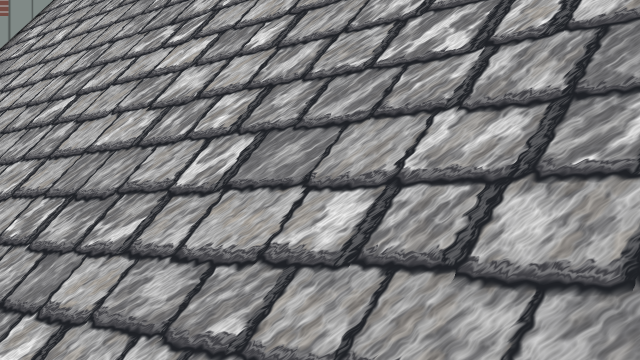
Give the GLSL for this texture, as a WebGL 2 fragment shader.

```glsl
#version 300 es
precision highp float;

uniform vec2 u_resolution;
out vec4 fragColor;

const vec3 SHADOW = vec3(0.12, 0.13, 0.15);
const vec3 EDGE = vec3(0.25, 0.25, 0.27);
const vec3 EDGE_LIT = vec3(0.49, 0.49, 0.50);
const vec3 STONE_DARK = vec3(0.41, 0.41, 0.42);
const vec3 STONE = vec3(0.67, 0.67, 0.67);
const vec3 PALE = vec3(0.87, 0.87, 0.87);
const vec3 WARM = vec3(0.62, 0.58, 0.53);
const vec3 LEAD = vec3(0.50, 0.54, 0.53);
const vec3 BRICK = vec3(0.46, 0.30, 0.27);

// Vanishing points of the courses and of the slate sides
const vec2 COURSE_VP = vec2(-1.273, 0.398);
const vec2 SIDE_VP = vec2(3.171, 3.590);

struct Slate {
    vec2 id;
    float x, width, y;
};

float hash(vec2 p) {
    return fract(sin(dot(p, vec2(127.1, 311.7))) * 43758.5);
}

// Cellular noise: distance to the nearest scattered point
float cells(vec2 p) {
    vec2 base = floor(p);
    float nearest = 4.0;
    for (int j = -1; j <= 1; j++)
    for (int i = -1; i <= 1; i++) {
        vec2 cell = base + vec2(i, j);
        vec2 d = cell + vec2(hash(cell), hash(cell + 41.3)) - p;
        nearest = min(nearest, dot(d, d));
    }
    return sqrt(nearest);
}

float strata(vec2 p) {
    float sum = 0.0, weight = 0.57;
    for (int i = 0; i < 3; i++) {
        sum += weight * cells(p);
        p = p * 2.03 + 13.7;
        weight *= 0.5;
    }
    return sum;
}

// Roof plane: x counts slates along a course, y counts courses upward
vec2 roofPlane(vec2 p) {
    vec2 d = p - COURSE_VP;
    float depth = 0.718 * d.x - d.y;
    return vec2(3.0 * (p.x - SIDE_VP.x), (0.19 * d.x + d.y) / 0.174) / depth;
}

float joint(float k, float row) {
    return k + 0.34 * (hash(vec2(k, row)) - 0.5);
}

Slate findSlate(vec2 roof, float row) {
    float u = roof.x - (0.65 - 0.6 * row + 0.17 * row * row);
    float k = floor(u);
    if (u < joint(k, row)) k -= 1.0;
    else if (u > joint(k + 1.0, row)) k += 1.0;
    float left = joint(k, row);
    float width = joint(k + 1.0, row) - left;
    vec2 id = vec2(k, row);
    float x = u - left;
    float corner = smoothstep(0.15, 0.0, min(x, width - x));
    float hang = 0.02 + 0.09 * hash(id + 3.1) - 0.05 * corner;
    return Slate(id, x, width, roof.y - row + hang);
}

vec3 shadeSlate(Slate s, vec2 roof, float gap) {
    float seed = hash(s.id + 5.7), chalk = hash(s.id + 9.2);
    float angle = 0.52 + 0.4 * (hash(s.id + 2.4) - 0.5);
    float c = cos(angle), n = sin(angle);
    vec2 grain = vec2(c * roof.x - n * roof.y, n * roof.x + c * roof.y) + 20.0 * seed;
    float streak = strata(grain * vec2(8.0, 1.8));
    float bloom = strata(grain * vec2(3.6, 1.6) + 9.0);
    float fine = cells(grain * vec2(32.0, 9.0));

    // Weathered face with pale bloom and faint rusty stains
    vec3 face = mix(STONE_DARK, STONE, smoothstep(0.22, 0.6, streak + 0.28 * (seed - 0.5)));
    face = mix(face, PALE, smoothstep(0.40, 0.60, bloom) * (0.2 + 0.8 * chalk));
    face = mix(face, WARM, 0.55 * smoothstep(0.40, 0.24, bloom) * seed);
    face *= 0.86 + 0.30 * fine;

    // Split layers on the lower edge and on the right side
    float butt = 0.05 + 0.22 * streak + 0.05 * seed;
    float side = 0.03 + 0.16 * chalk * chalk + 0.14 * (streak - 0.3);
    float rightGap = s.width - s.x;
    float buttLayer = 0.5 + 0.5 * sin(75.0 * s.y + 5.0 * fine + 9.0 * streak);
    float sideLayer = 0.5 + 0.5 * sin(60.0 * rightGap + 5.0 * fine);
    vec3 lower = mix(EDGE, EDGE_LIT, buttLayer * smoothstep(0.0, 0.12, s.y));
    vec3 flank = mix(SHADOW, EDGE_LIT, 0.65 * sideLayer);
    vec3 color = mix(lower, face, smoothstep(butt - 0.025, butt + 0.015, s.y));
    color = mix(flank, color, smoothstep(side - 0.015, side + 0.015, rightGap));

    // Creases and the shadow cast by the course above
    float open = smoothstep(0.0, 0.035, min(s.x, rightGap)) * smoothstep(-0.01, 0.035, s.y);
    open *= smoothstep(0.015, 0.09, gap) * (0.85 + 0.15 * smoothstep(0.0, 0.4, gap));
    return mix(SHADOW, color, open);
}

vec3 roofColor(vec2 p) {
    vec2 roof = roofPlane(p);
    float chip = cells(roof * vec2(8.0, 7.0)) - 0.45;
    roof += vec2(0.04, 0.07) * chip + 0.008 * sin(roof.yx * 31.0 + 2.0 * sin(roof * 17.0));
    float row = floor(roof.y);
    Slate upper = findSlate(roof, row + 1.0);
    if (upper.y >= 0.0) return shadeSlate(upper, roof, 1.0);
    return shadeSlate(findSlate(roof, row), roof, -upper.y);
}

// Lead flashing and brickwork in the upper left corner
vec3 addFlashing(vec3 color, vec2 p) {
    float rim = p.y - 1.0 - 0.913 * (p.x - 0.15);
    float seam = smoothstep(0.0, 0.006, abs(p.x - 0.026)) * smoothstep(0.0, 0.004, abs(p.x - 0.09));
    vec3 lead = LEAD * mix(0.65, 1.0, seam);
    float mortar = smoothstep(0.35, 0.45, abs(fract(p.y * 60.0) - 0.5));
    vec3 wall = mix(BRICK, STONE, mortar);
    lead = mix(lead, wall, step(p.x, 0.024) * step(0.955, p.y));
    color *= mix(1.0, 0.5, smoothstep(-0.02, 0.0, rim));
    return mix(color, lead, smoothstep(0.0, 0.003, rim));
}

void main() {
    vec3 color = vec3(0.0);
    for (int i = 0; i < 4; i++) {
        vec2 offset = vec2(i % 2, i / 2) * 0.5 - 0.25;
        vec2 p = (gl_FragCoord.xy + offset) / u_resolution.y;
        color += 0.25 * addFlashing(roofColor(p), p);
    }
    fragColor = vec4(color, 1.0);
}
```
